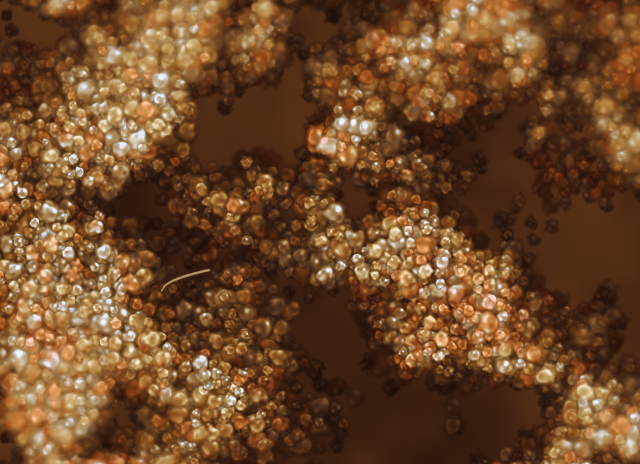
This texture is drawn by a WebGL 2 fragment shader. Its source:

```glsl
#version 300 es
precision highp float;

uniform vec2 u_resolution;
out vec4 fragColor;

const int LAYERS = 8;
const float GRAIN_CELL = 0.035;
const vec2 RADIUS_RANGE = vec2(0.32, 0.64);   // in cells
const vec2 LEVEL_RANGE = vec2(0.24, 0.74);    // clump height needed, back to front
const vec2 TONE_RANGE = vec2(0.19, 0.75);     // brightness, back to front
const float CLUMP_SCALE = 6.2;
const float CLUMP_CONTRAST = 1.65;
const float CLUMP_LIGHT = 0.36;
const float EDGE_SOFTNESS = 0.17;
const float OPACITY = 0.88;
const float CONTACT_SHADOW = 0.24;
const vec3 RUST = vec3(1.12, 0.74, 0.52);
const vec3 SILVER = vec3(0.96, 1.07, 1.42);
const vec3 RAMP[7] = vec3[7](
    vec3(0.09, 0.04, 0.02), vec3(0.22, 0.11, 0.06), vec3(0.38, 0.22, 0.10),
    vec3(0.56, 0.33, 0.13), vec3(0.72, 0.52, 0.25), vec3(0.84, 0.72, 0.50),
    vec3(1.00, 0.97, 0.88));

vec3 hash3(vec2 p) {
    vec3 q = fract(vec3(p.xyx) * vec3(0.1031, 0.1030, 0.0973));
    q += dot(q, q.yxz + 33.33);
    return fract((q.xxy + q.yzz) * q.zyx);
}

float noise(vec2 p) {
    vec2 i = floor(p), f = fract(p);
    f = f * f * (3.0 - 2.0 * f);
    return mix(mix(hash3(i).x, hash3(i + vec2(1, 0)).x, f.x),
               mix(hash3(i + vec2(0, 1)).x, hash3(i + vec2(1, 1)).x, f.x), f.y);
}

// Height of the heap: lumps, denser at left and below, hollow at upper right
float clumpHeight(vec2 p) {
    vec2 q = p * CLUMP_SCALE + 13.0;
    q += 0.7 * vec2(noise(q * 1.3 + 40.0), noise(q * 1.3 + 71.0));
    float lumps = 0.62 * noise(q) + 0.28 * noise(q * 2.3 + 9.0) + 0.10 * noise(q * 5.0);
    lumps = 0.48 + CLUMP_CONTRAST * (lumps - 0.5);
    float corner = 0.20 * (1.0 - smoothstep(0.1, 0.5, length(p - vec2(0.1, 0.05))));
    float upperLeft = 0.16 * (1.0 - smoothstep(0.1, 0.55, length(p - vec2(0.1, 0.9))));
    float hollow = 0.10 * smoothstep(0.2, 0.7, length(max(p - vec2(0.6, 0.5), 0.0)));
    return lumps + corner + upperLeft - hollow;
}

// Defocus: 0 in the focal band, 1 in the far and near corners
float defocus(vec2 p) {
    float near = 1.0 - smoothstep(0.08, 0.48, length(p - vec2(0.08, 0.02)));
    float far = smoothstep(0.1, 0.75, length(max(p - vec2(0.78, 0.35), 0.0)));
    float side = 0.35 * (1.0 - smoothstep(0.0, 0.4, length(p - vec2(0.0, 0.95))));
    return max(max(near, far), side);
}

vec3 ramp(float tone) {
    float t = clamp(tone, 0.0, 1.199) * 5.0;
    int i = int(t);
    return mix(RAMP[i], RAMP[i + 1], fract(t));
}

float spot(vec2 q, vec2 centre, float size) {
    vec2 d = (q - centre) / size;
    return exp(-dot(d, d));
}

// Light seen in a translucent bead: soft rim, broken ring, glints, cloudy core
float beadLight(vec2 q, float d, vec3 rnd, float blur) {
    float sharp = 1.0 - 0.8 * blur;
    float cloud = noise(q * 2.0 + rnd.xy * 90.0) - 0.5;
    float rim = -0.17 * smoothstep(0.6, 1.0, d);
    float ring = 0.22 * exp(-pow((d - 0.68) / 0.17, 2.0)) * (0.45 + 0.5 * q.y + 1.6 * cloud);
    vec2 lamp = vec2(1.0 * rnd.x - 0.5, 0.15 + 0.4 * rnd.y);
    float glint = (0.15 + 0.75 * rnd.z) * spot(q, lamp, 0.20 + 0.3 * blur);
    float glow = 0.28 * rnd.x * spot(q, -lamp * 1.1, 0.36);
    return sharp * (rim + ring + 0.42 * cloud + glint) + glow + 0.05 * q.y;
}

void main() {
    vec2 p = gl_FragCoord.xy / u_resolution.y;
    float cornerBlur = defocus(p);

    // Deep shadow between the clumps
    float haze = noise(p * 4.0 + 5.0);
    vec3 color = ramp(0.11 + 0.16 * haze + 0.08 * noise(p * 14.0) + 0.10 * cornerBlur);

    // Patches of iron stain that cross the beads
    float stain = 0.6 * smoothstep(0.52, 0.85, 0.6 * noise(p * 11.0) + 0.4 * noise(p * 60.0));

    // Beads, stacked from back to front
    for (int k = 0; k < LAYERS; k++) {
        float h = float(k) / float(LAYERS - 1);
        float blur = max(cornerBlur, 0.85 * pow(1.0 - h, 2.0));
        float soft = EDGE_SOFTNESS + 0.42 * blur;
        vec2 shift = hash3(vec2(float(k) * 7.0 + 3.0, 19.0)).xy * 9.0;
        vec2 g = p / GRAIN_CELL + shift;
        vec2 home = floor(g);
        for (int j = 0; j < 9; j++) {
            vec2 id = home + vec2(j % 3 - 1, j / 3 - 1);
            vec3 rnd = hash3(id + float(k) * 57.0);
            vec3 kind = hash3(id + float(k) * 31.0 + 200.0);
            vec2 centre = id + 0.5 + 0.8 * (rnd.xy - 0.5);
            float radius = mix(RADIUS_RANGE.x, RADIUS_RANGE.y, rnd.z * rnd.z);
            vec2 q = (g - centre) / radius;
            float d = length(q);
            if (d > 1.7) continue;
            d *= 1.0 + 0.55 * (noise(q * 1.4 + kind.xy * 60.0) - 0.5);

            float height = clumpHeight((centre - shift) * GRAIN_CELL);
            float level = mix(LEVEL_RANGE.x, LEVEL_RANGE.y, h);
            if (height + 0.14 * (kind.x - 0.5) < level) continue;

            float tone = mix(TONE_RANGE.x, TONE_RANGE.y, h) + 0.17 * (kind.y - 0.5);
            tone += CLUMP_LIGHT * (min(height, 0.9) - 0.5);
            tone += beadLight(q, d, kind, blur) * mix(0.55, 1.0, h);
            vec3 tint = mix(vec3(1.0), SILVER, 0.9 * smoothstep(0.45, 0.85, kind.z));
            float rust = 0.55 * (1.0 - smoothstep(0.03, 0.2, kind.z));
            tint = mix(tint, RUST, max(rust, stain));

            float shade = 1.0 - smoothstep(0.8, 1.5, d);
            color *= 1.0 - CONTACT_SHADOW * shade * (1.0 - 0.6 * blur);
            float cover = OPACITY * (1.0 - smoothstep(1.0 - soft, 1.0 + soft, d));
            color = mix(color, ramp(tone) * tint, cover);
        }
    }

    // A stray pale fibre
    float t = clamp((p.x - 0.35) / 0.1, 0.0, 1.0);
    float fibre = length(p - vec2(0.35 + 0.1 * t, 0.374 + 0.044 * sqrt(t)));
    color = mix(color, RAMP[5], 0.75 * (1.0 - smoothstep(0.001, 0.0045, fibre)));

    fragColor = vec4(clamp(color, 0.0, 1.0), 1.0);
}
```
